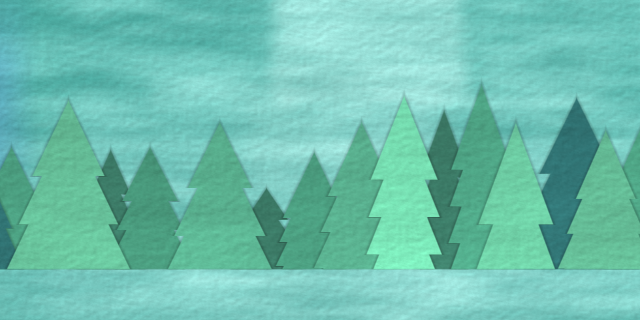
Reproduce this background procedurally as a WebGL 1 fragment shader.

```glsl
precision highp float;
// Layered paper fir trees on a teal watercolor wash with embossed paper grain.
uniform vec2 u_resolution;

float hash(vec2 p) {
  return fract(sin(dot(p, vec2(127.1, 311.7))) * 43758.5453);
}

float noise(vec2 p) {
  vec2 i = floor(p), f = fract(p);
  f = f * f * (3.0 - 2.0 * f);
  return mix(mix(hash(i), hash(i + vec2(1, 0)), f.x),
             mix(hash(i + vec2(0, 1)), hash(i + vec2(1, 1)), f.x), f.y);
}

float fbm(vec2 p) {
  float sum = 0.0, amp = 0.5;
  for (int i = 0; i < 5; i++) {
    sum += amp * noise(p);
    p = p * 2.03 + 17.3;
    amp *= 0.5;
  }
  return sum;
}

// Soft-sided rectangle: 1 inside, fading over the given width
float patchMask(vec2 p, vec2 center, vec2 halfSize, float soft) {
  vec2 m = smoothstep(vec2(soft), vec2(-soft), abs(p - center) - halfSize);
  return m.x * m.y;
}

vec3 wash(vec2 p, float pigment) {
  vec2 q = p + 0.05 * (vec2(fbm(p * 9.0), fbm(p * 9.0 + 40.0)) - 0.5);
  float light = 0.27 + 0.3 * smoothstep(0.8, 0.4, p.y);
  light += 0.5 * patchMask(q, vec2(1.15, 0.95), vec2(0.30, 0.27), 0.04);
  light += 0.3 * patchMask(q, vec2(1.08, 0.57), vec2(0.32, 0.15), 0.12);
  light += 0.17 * patchMask(q, vec2(0.65, 0.72), vec2(0.19, 0.05), 0.04);
  light += 0.12 * patchMask(q, vec2(1.68, 0.74), vec2(0.20, 0.10), 0.06);
  light += 0.14 * patchMask(q, vec2(1.10, 0.05), vec2(0.35, 0.12), 0.15);
  light -= 0.12 * smoothstep(0.3, 0.0, q.x) + 0.10 * smoothstep(1.7, 2.0, q.x);
  light += 0.9 * (pigment - 0.48);
  vec3 color = mix(vec3(0.31, 0.69, 0.65), vec3(0.62, 0.88, 0.85), clamp(light, 0.0, 1.0));
  float blue = smoothstep(0.14, -0.03, q.x) * smoothstep(0.5, 0.1, abs(q.y - 0.62));
  return mix(color, vec3(0.36, 0.66, 0.76), 0.75 * blue);
}

// Lays a tiered fir over color; tiers = (first tier height, later spacing, notch depth)
void fir(inout vec3 color, vec2 p, vec2 apex, float slope, vec3 tiers, vec3 tint) {
  float px = 1.0 / u_resolution.y;
  float drop = apex.y - p.y;
  float t = (drop - tiers.x) / tiers.y + 1.0;
  float upper = slope * drop - abs(p.x - apex.x) - tiers.z * max(floor(t), 0.0);
  float lower = upper - tiers.z * step(0.0, t);
  float seam = smoothstep(1.0 - px / tiers.y, 1.0, fract(t));
  float ground = smoothstep(-px, px, p.y - 0.159);
  float body = ground * mix(smoothstep(-px, px, upper), smoothstep(-px, px, lower), seam);
  float shadow = ground * smoothstep(-0.012, 0.002, upper);
  color *= 1.0 - 0.22 * shadow;
  tint *= 0.96 + 0.22 * drop;
  color = mix(color, tint, body);
}

void main() {
  vec2 p = gl_FragCoord.xy / u_resolution.y;
  float pigment = fbm(p * vec2(3.0, 15.0));
  vec3 color = wash(p, pigment);

  vec3 dark = vec3(0.24, 0.49, 0.41);
  vec3 teal = vec3(0.19, 0.45, 0.45);
  vec3 mid = vec3(0.30, 0.63, 0.51);
  vec3 soft = vec3(0.35, 0.69, 0.56);
  vec3 pale = vec3(0.40, 0.75, 0.60);

  // Far, dark trees
  fir(color, p, vec2(0.346, 0.531), 0.45, vec3(0.14, 0.12, 0.03), dark);
  fir(color, p, vec2(0.833, 0.411), 0.68, vec3(0.10, 0.10, 0.03), dark);
  fir(color, p, vec2(1.388, 0.654), 0.37, vec3(0.21, 0.117, 0.036), dark);
  fir(color, p, vec2(1.802, 0.693), 0.49, vec3(0.237, 0.16, 0.034), teal);

  // Middle trees
  fir(color, p, vec2(0.036, 0.539), 0.50, vec3(0.18, 0.12, 0.03), mid);
  fir(color, p, vec2(0.469, 0.539), 0.52, vec3(0.169, 0.09, 0.03), mid * 0.95);
  fir(color, p, vec2(0.982, 0.523), 0.48, vec3(0.206, 0.075, 0.025), mid);
  fir(color, p, vec2(1.505, 0.734), 0.36, vec3(0.266, 0.115, 0.037), mid * 1.03);
  fir(color, p, vec2(2.005, 0.604), 0.45, vec3(0.225, 0.11, 0.03), mid * 1.03);
  fir(color, p, vec2(0.687, 0.617), 0.49, vec3(0.206, 0.15, 0.031), soft);
  fir(color, p, vec2(1.130, 0.617), 0.46, vec3(0.232, 0.112, 0.03), soft);

  // Near, pale trees
  fir(color, p, vec2(-0.05, 0.48), 0.45, vec3(0.195, 0.15, 0.02), teal);
  fir(color, p, vec2(0.214, 0.685), 0.48, vec3(0.237, 0.151, 0.03), pale * 0.98);
  fir(color, p, vec2(1.263, 0.700), 0.40, vec3(0.263, 0.117, 0.04), pale * 1.17);
  fir(color, p, vec2(1.612, 0.615), 0.37, vec3(0.318, 0.3, 0.046), pale * 1.07);
  fir(color, p, vec2(1.893, 0.591), 0.44, vec3(0.214, 0.109, 0.02), pale * 0.97);

  // Pigment streaks and embossed grain across everything
  vec2 grainPos = p * vec2(48.0, 75.0);
  float emboss = fbm(grainPos) - fbm(grainPos + vec2(0.35, -0.5));
  color *= 1.0 + 0.16 * (pigment - 0.48) + 0.16 * emboss;
  color += 0.02 * (noise(p * 170.0) - 0.5);
  gl_FragColor = vec4(clamp(color, 0.0, 1.0), 1.0);
}
```
